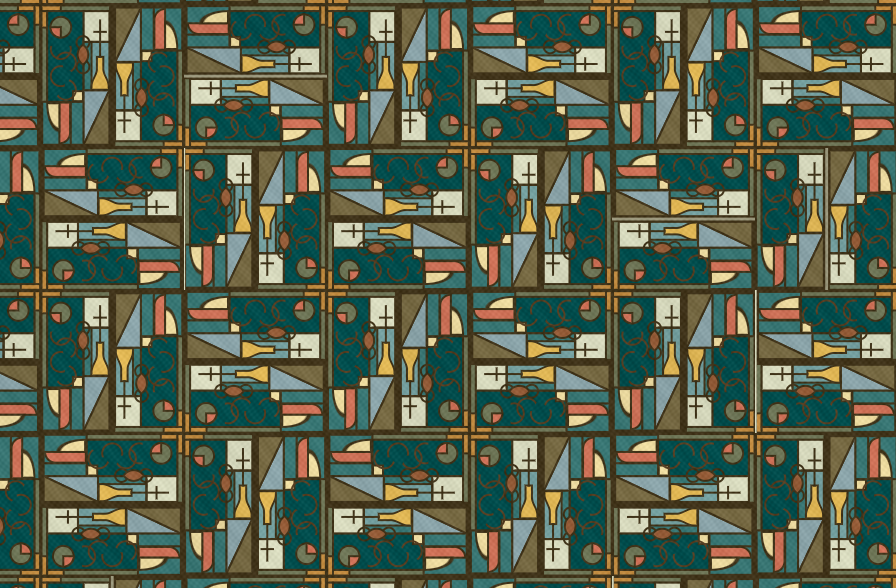
This pattern is drawn by a Shadertoy shader. Its source:

```glsl
const float BLOCK = 0.243;                 // block side, in canvas heights
const vec2 OFFSET = vec2(0.0694, 0.506);   // corner of block (0, 0)
const float LINE = 0.014;                  // half width of outlines, in tile heights
const float SEAM = 0.02;                   // half width of worn seams
const float WEAR = 0.2;                    // share of seams that are worn
const float GRAIN = 0.025;

const vec3 INK = vec3(0.25, 0.20, 0.10);
const vec3 DEEP = vec3(0.00, 0.30, 0.30);
const vec3 TEAL = vec3(0.22, 0.46, 0.45);
const vec3 BLUE = vec3(0.54, 0.64, 0.66);
const vec3 SKY = vec3(0.45, 0.62, 0.62);
const vec3 BROWN = vec3(0.46, 0.41, 0.26);
const vec3 OLIVE = vec3(0.43, 0.46, 0.34);
const vec3 IVORY = vec3(0.84, 0.85, 0.74);
const vec3 CREAM = vec3(0.92, 0.85, 0.62);
const vec3 GOLD = vec3(0.87, 0.71, 0.33);
const vec3 ORANGE = vec3(0.75, 0.54, 0.25);
const vec3 CORAL = vec3(0.80, 0.44, 0.34);
const vec3 RUST = vec3(0.58, 0.36, 0.22);

float pixel;   // one pixel in tile heights

float hash(vec2 p) {
    return fract(sin(dot(p, vec2(127.1, 311.7))) * 4375.85);
}

float cover(float d) {
    return clamp(0.5 - d / pixel, 0.0, 1.0);
}

float box(vec2 p, vec2 lo, vec2 hi) {
    vec2 d = abs(p - 0.5 * (lo + hi)) - 0.5 * (hi - lo);
    return max(d.x, d.y);
}

float ellipse(vec2 p, vec2 radii) {
    return (length(p / radii) - 1.0) * min(radii.x, radii.y);
}

// Fill a shape and outline its edge
void paint(inout vec3 col, float d, vec3 fill) {
    col = mix(col, INK, cover(d - LINE));
    col = mix(col, fill, cover(d + LINE));
}

void stroke(inout vec3 col, float d, vec3 tint) {
    col = mix(col, tint, cover(d - LINE));
}

// One tile, two units wide and one high
vec3 tile(vec2 p) {
    vec3 col = INK;

    // Border strips and panels
    paint(col, box(p, vec2(0.01), vec2(0.09, 0.97)), OLIVE);
    paint(col, box(p, vec2(0.01), vec2(1.36, 0.09)), OLIVE);
    paint(col, box(p, vec2(0.01), vec2(0.09, 0.28)), ORANGE);
    paint(col, box(p, vec2(0.09, 0.01), vec2(0.32, 0.09)), ORANGE);
    paint(col, box(p, vec2(0.09), vec2(1.36, 0.60)), DEEP);
    paint(col, box(p, vec2(1.36, 0.02), vec2(1.96, 0.42)), TEAL);
    paint(col, box(p, vec2(1.36, 0.42), vec2(1.96, 0.60)), TEAL);
    paint(col, box(p, vec2(0.52, 0.60), vec2(1.20, 0.96)), SKY);
    paint(col, box(p, vec2(0.52, 0.60), vec2(1.20, 0.71)), TEAL);
    paint(col, box(p, vec2(0.09, 0.60), vec2(0.52, 0.96)), IVORY);

    // Split rectangle and small square
    float split = box(p, vec2(1.20, 0.60), vec2(1.96, 0.96));
    float slope = dot(p - vec2(1.20, 0.96), normalize(vec2(0.36, 0.76)));
    paint(col, max(split, slope), BLUE);
    paint(col, max(split, -slope), BROWN);
    paint(col, box(p, vec2(1.21, 0.45), vec2(1.35, 0.59)), CREAM);

    // Rounded bar over a quarter ellipse
    float bar = box(p, vec2(1.37, 0.26), vec2(1.94, 0.41));
    bar = max(bar, length(max(p - vec2(1.79, 0.26), 0.0)) - 0.15);
    paint(col, bar, CORAL);
    vec2 q = p - vec2(1.38, 0.26);
    paint(col, max(ellipse(q, vec2(0.37, 0.17)), max(-q.x, q.y)), CREAM);

    // Goblet on its side, with crossed rods
    float flare = mix(0.045, 0.12, smoothstep(0.90, 1.14, p.x));
    paint(col, max(abs(p.y - 0.83) - flare, abs(p.x - 0.96) - 0.23), GOLD);
    stroke(col, box(p, vec2(0.22, 0.83), vec2(0.73, 0.83)), INK);
    stroke(col, box(p, vec2(0.52, 0.66), vec2(0.52, 0.96)), INK);
    stroke(col, box(p, vec2(0.38, 0.75), vec2(0.38, 0.91)), INK);

    // Open arcs on the dark panel
    for (int i = 0; i < 4; i++) {
        float k = float(i);
        vec2 a = p - vec2(0.62 + 0.19 * k, 0.28 + 0.07 * mod(k, 2.0));
        vec2 facing = vec2(cos(2.4 * k), sin(2.4 * k));
        stroke(col, max(abs(length(a) - 0.14), -dot(a, facing) - 0.03), mix(INK, RUST, 0.25));
    }

    // Lens between two loops
    vec2 e = p - vec2(0.70, 0.59);
    stroke(col, abs(length(vec2(abs(e.x) - 0.17, e.y)) - 0.09), INK);
    paint(col, length(vec2(e.x, abs(e.y) + 0.09)) - 0.165, RUST);

    // Disc with one bright quadrant
    vec2 c = p - vec2(0.315, 0.28);
    float disc = length(c) - 0.145;
    paint(col, disc, OLIVE);
    paint(col, max(disc, max(-c.x, c.y)), CORAL);
    return col;
}

void mainImage(out vec4 fragColor, in vec2 fragCoord) {
    vec2 uv = fragCoord / iResolution.y;
    pixel = 2.0 / (BLOCK * iResolution.y);

    // Blocks alternate direction; each holds a tile and its half turn
    vec2 grid = (uv - OFFSET) / BLOCK;
    vec2 cell = floor(grid);
    vec2 q = 2.0 * (grid - cell) - 1.0;
    vec2 p = mod(cell.x + cell.y, 2.0) < 0.5 ? q : vec2(-q.y, q.x);
    float turn = p.y > 0.0 ? -1.0 : 1.0;
    vec2 t = p * turn + 1.0;
    vec3 col = tile(t);

    // Pale worn seams, chosen per block
    float middle = step(hash(cell + 3.7), WEAR) * cover(1.0 - t.y - SEAM);
    float side = step(hash(cell + 9.2), 0.5 * WEAR) * cover(q.x + 1.0 - SEAM);
    col = mix(col, IVORY, max(0.6 * middle, side));

    // Slight tint per tile and layered woven grain
    col *= 0.98 + 0.04 * hash(cell + turn);
    float weave = sin(uv.x * 610.0 + 2.0 * sin(uv.y * 93.0)) * sin(uv.y * 570.0);
    weave += 0.5 * sin(uv.x * 171.0 + uv.y * 139.0);
    fragColor = vec4(clamp(col + GRAIN * weave, 0.0, 1.0), 1.0);
}
```
